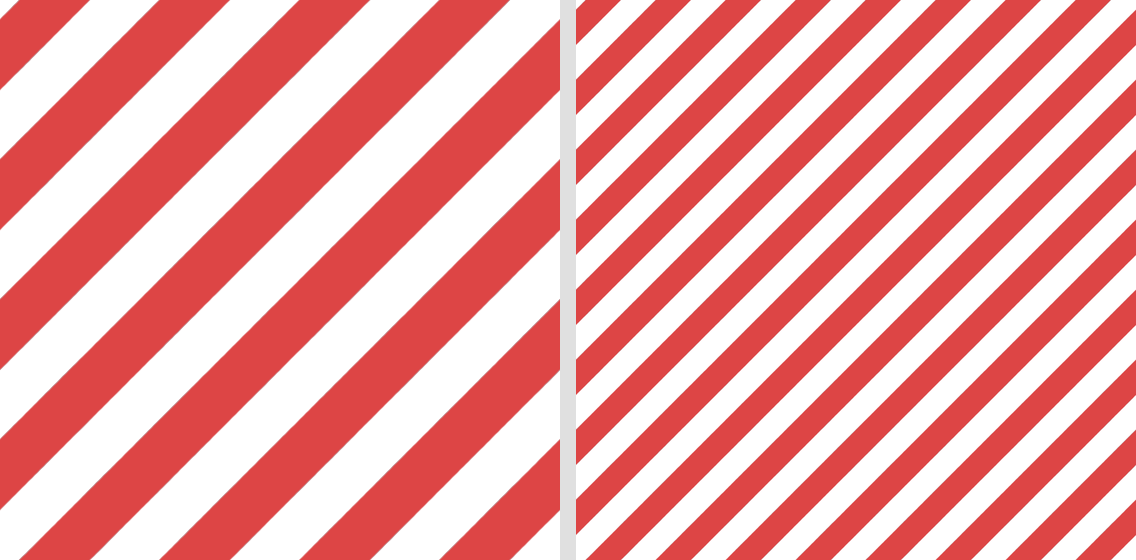
Left, the tile; right, the same tile 2 across and 2 down.
A three.js fragment shader for this pattern:

```glsl
// Diagonal red and white candy stripes with faintly worn, greyed edges.
varying vec2 vUv;

const float REPEATS = 4.0;         // stripes across and down
const float STRIPE_CENTER = 0.39;  // within one repeat
const float STRIPE_WIDTH = 0.505;  // share of one repeat
const float EDGE_SOFTNESS = 0.0017;
const float EDGE_WOBBLE = 0.0004;
const vec3 RED = vec3(0.867, 0.27, 0.27);
const vec3 WHITE = vec3(1.0);
const vec3 FRINGE_GREY = vec3(0.55, 0.53, 0.56);

// Random unit gradient for a lattice cell that wraps every period cells.
vec2 latticeGradient(vec2 cell, float period) {
  vec2 wrapped = mod(cell, period);
  float angle = 6.2832 * fract(sin(dot(wrapped, vec2(127.1, 311.7))) * 437.58);
  return vec2(cos(angle), sin(angle));
}

// Gradient noise, about -0.7 to 0.7, seamless over the canvas.
float tiledNoise(vec2 uv, float period) {
  vec2 p = uv * period;
  vec2 cell = floor(p);
  vec2 f = p - cell;
  vec2 blend = f * f * f * (f * (f * 6.0 - 15.0) + 10.0);
  vec2 e = vec2(1.0, 0.0);
  float a = dot(latticeGradient(cell, period), f);
  float b = dot(latticeGradient(cell + e.xy, period), f - e.xy);
  float c = dot(latticeGradient(cell + e.yx, period), f - e.yx);
  float d = dot(latticeGradient(cell + e.xx, period), f - e.xx);
  return mix(mix(a, b, blend.x), mix(c, d, blend.x), blend.y);
}

// Signed distance to the nearest stripe in canvas units, negative inside.
float stripeDistance(vec2 uv, float repeats, float center, float width) {
  float phase = fract((uv.x - uv.y) * repeats - center + 0.5) - 0.5;
  return (abs(phase) - 0.5 * width) / (repeats * sqrt(2.0));
}

void main() {
  // Stripe coverage with slightly uneven edges
  float dist = stripeDistance(vUv, REPEATS, STRIPE_CENTER, STRIPE_WIDTH);
  dist += EDGE_WOBBLE * tiledNoise(vUv, 96.0);
  float softness = max(EDGE_SOFTNESS, 0.7 * fwidth(vUv.x));
  float coverage = 1.0 - smoothstep(-softness, softness, dist);

  // Patchy grey fringe confined to the transition
  float wear = smoothstep(-0.3, 0.4, tiledNoise(vUv, 14.0));
  float fringe = 4.0 * coverage * (1.0 - coverage) * mix(0.08, 0.4, wear);

  vec3 color = mix(WHITE, RED, coverage);
  gl_FragColor = vec4(mix(color, FRINGE_GREY, fringe), 1.0);
}
```
